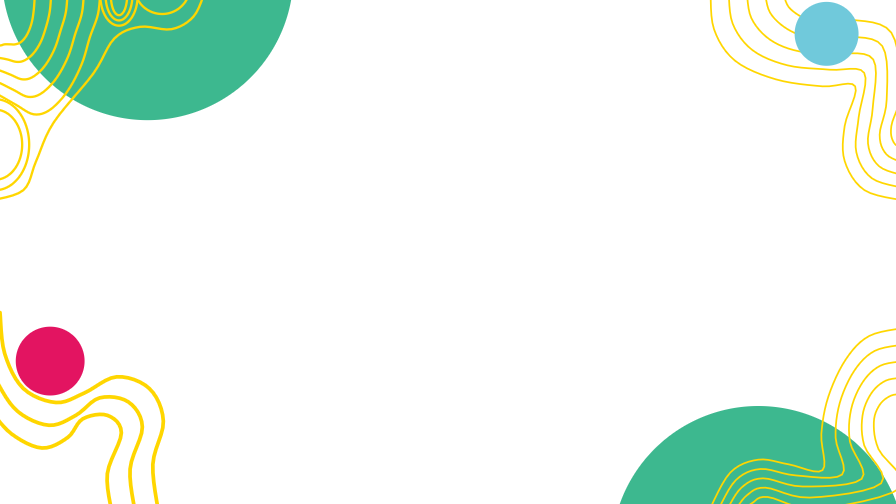
Give the GLSL for this background, as a Shadertoy shader.

```glsl
#define CANVAS_HEIGHT 432.0
#define POINTS 10
#define SPAN_STEPS 6
#define WHITE vec3(1.0)
#define GREEN vec3(0.24, 0.72, 0.56)
#define YELLOW vec3(1.0, 0.84, 0.0)
#define PINK vec3(0.89, 0.08, 0.38)
#define BLUE vec3(0.44, 0.79, 0.86)
#define FINE_WIDTH 1.5
#define MEDIUM_WIDTH 2.0
#define BOLD_WIDTH 3.2

// Guide curves: each contour family blends from an outer to an inner guide
const vec2 topLeftRim[POINTS] = vec2[POINTS](
    vec2(176, -8), vec2(166, 14), vec2(147, 25), vec2(120, 23), vec2(98, 33),
    vec2(80, 63), vec2(46, 105), vec2(31, 138), vec2(20, 163), vec2(-8, 172));
const vec2 topLeftOuter[POINTS] = vec2[POINTS](
    vec2(86, -8), vec2(84, 12), vec2(77, 32), vec2(70, 55), vec2(58, 78),
    vec2(43, 94), vec2(29, 98), vec2(14, 90), vec2(0, 82), vec2(-8, 78));
const vec2 topLeftInner[POINTS] = vec2[POINTS](
    vec2(30, -8), vec2(29, 8), vec2(27, 20), vec2(23, 30), vec2(18, 36),
    vec2(13, 38), vec2(9, 38), vec2(4, 38), vec2(0, 39), vec2(-8, 39));
const vec2 topRightOuter[POINTS] = vec2[POINTS](
    vec2(609, -8), vec2(612, 25), vec2(630, 52), vec2(665, 68), vec2(705, 74),
    vec2(733, 74), vec2(724, 108), vec2(724, 138), vec2(741, 163), vec2(775, 172));
const vec2 topRightInner[POINTS] = vec2[POINTS](
    vec2(671, -8), vec2(676, 6), vec2(690, 16), vec2(705, 20), vec2(730, 17),
    vec2(764, 28), vec2(772, 78), vec2(764, 108), vec2(766, 122), vec2(775, 129));
const vec2 lowLeftOuter[POINTS] = vec2[POINTS](
    vec2(0, 268), vec2(4, 303), vec2(20, 333), vec2(48, 345), vec2(72, 337),
    vec2(100, 323), vec2(128, 333), vec2(140, 361), vec2(131, 398), vec2(136, 440));
const vec2 lowLeftInner[POINTS] = vec2[POINTS](
    vec2(-30, 330), vec2(-10, 350), vec2(10, 372), vec2(36, 384), vec2(58, 375),
    vec2(71, 359), vec2(92, 356), vec2(104, 371), vec2(92, 406), vec2(96, 440));
const vec2 lowRightOuter[POINTS] = vec2[POINTS](
    vec2(775, 281), vec2(745, 288), vec2(725, 308), vec2(710, 340), vec2(704, 372),
    vec2(705, 403), vec2(676, 398), vec2(650, 394), vec2(626, 405), vec2(608, 437));
const vec2 lowRightInner[POINTS] = vec2[POINTS](
    vec2(775, 338), vec2(764, 339), vec2(754, 347), vec2(749, 362), vec2(753, 385),
    vec2(772, 418), vec2(700, 436), vec2(658, 426), vec2(645, 431), vec2(638, 437));

float segmentDistance(vec2 p, vec2 a, vec2 b) {
    vec2 pa = p - a, ba = b - a;
    return length(pa - ba * clamp(dot(pa, ba) / max(dot(ba, ba), 1e-4), 0.0, 1.0));
}

vec2 catmullRom(vec2 a, vec2 b, vec2 c, vec2 d, float t) {
    return b + 0.5 * t * (c - a + t * (2.0 * a - 5.0 * b + 4.0 * c - d
             + t * (3.0 * (b - c) + d - a)));
}

// Distance to the nearest of several splines blended between two guides
float contours(vec2 p, vec2 outer[POINTS], vec2 inner[POINTS], int count) {
    float nearest = 1e5;
    for (int line = 0; line < count; line++) {
        float blend = float(line) / float(max(count - 1, 1));
        vec2 knots[POINTS];
        for (int i = 0; i < POINTS; i++) knots[i] = mix(outer[i], inner[i], blend);
        vec2 previous = knots[0];
        for (int i = 0; i < POINTS - 1; i++) {
            for (int s = 1; s <= SPAN_STEPS; s++) {
                vec2 next = catmullRom(knots[max(i - 1, 0)], knots[i], knots[i + 1],
                    knots[min(i + 2, POINTS - 1)], float(s) / float(SPAN_STEPS));
                nearest = min(nearest, segmentDistance(p, previous, next));
                previous = next;
            }
        }
    }
    return nearest;
}

// Distance to the nearest of several nested ellipses
float ellipses(vec2 p, vec2 outer, vec2 inner, int count) {
    float nearest = 1e5;
    for (int i = 0; i < count; i++) {
        vec2 radii = mix(outer, inner, float(i) / float(max(count - 1, 1)));
        float k = length(p / radii);
        float slope = max(length(p / (radii * radii)), 1e-4);
        nearest = min(nearest, abs(k * (k - 1.0) / slope));
    }
    return nearest;
}

void mainImage(out vec4 fragColor, in vec2 fragCoord) {
    // Design units with y running down from the top edge
    float pixel = CANVAS_HEIGHT / iResolution.y;
    vec2 p = vec2(fragCoord.x, iResolution.y - fragCoord.y) * pixel;

    // Large discs
    float hills = min(length(p - vec2(126.5, -22.0)) - 125.0,
                      length(p - vec2(650.0, 474.0)) - 126.0);
    vec3 color = mix(WHITE, GREEN, clamp(0.5 - hills / pixel, 0.0, 1.0));

    // Contour lines, one family per corner
    float stroke = 1e5;
    if (p.x < 185.0 && p.y < 180.0) {
        float d = contours(p, topLeftRim, topLeftRim, 1);
        d = min(d, contours(p, topLeftOuter, topLeftInner, 5));
        d = min(d, ellipses(p - vec2(102, -4), vec2(16, 26), vec2(7, 17), 3));
        d = min(d, ellipses(p - vec2(139, -12), vec2(24), vec2(24), 1));
        d = min(d, ellipses(p - vec2(-4, 124), vec2(29, 39), vec2(23, 30), 2));
        stroke = d - 0.5 * MEDIUM_WIDTH;
    } else if (p.x < 150.0 && p.y > 260.0) {
        stroke = contours(p, lowLeftOuter, lowLeftInner, 3) - 0.5 * BOLD_WIDTH;
    } else if (p.x > 600.0 && p.y < 180.0) {
        stroke = contours(p, topRightOuter, topRightInner, 5) - 0.5 * FINE_WIDTH;
    } else if (p.x > 600.0 && p.y > 270.0) {
        stroke = contours(p, lowRightOuter, lowRightInner, 5) - 0.5 * FINE_WIDTH;
    }
    color = mix(color, YELLOW, clamp(0.5 - stroke / pixel, 0.0, 1.0));

    // Small discs above the lines
    float blueDisc = length(p - vec2(708.5, 29.0)) - 27.4;
    float pinkDisc = length(p - vec2(43.0, 309.5)) - 29.5;
    color = mix(color, BLUE, clamp(0.5 - blueDisc / pixel, 0.0, 1.0));
    color = mix(color, PINK, clamp(0.5 - pinkDisc / pixel, 0.0, 1.0));
    fragColor = vec4(color, 1.0);
}
```
